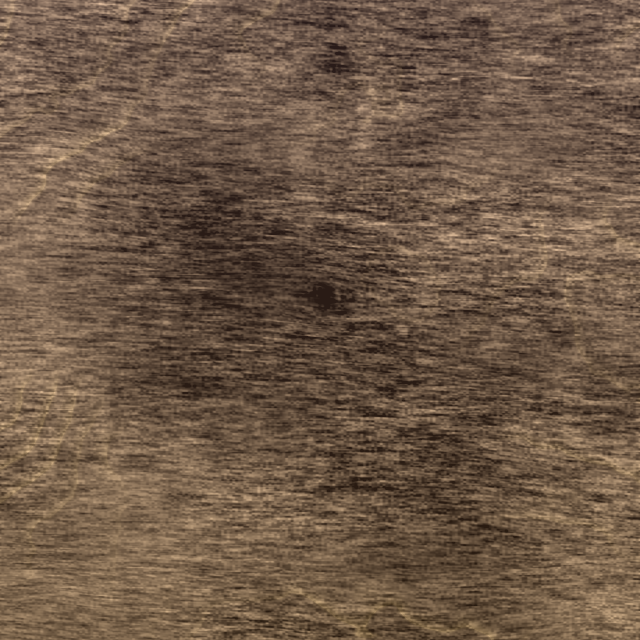
A Shadertoy shader for this texture:

```glsl
#define BASE_TONE 0.49
#define GRAIN_CONTRAST 0.22
#define FIBRE_DEPTH 0.09
#define BLOTCH_DEPTH 0.34
#define RING_COUNT 9.0
#define RING_LIGHT 0.16
#define KNOT_POS vec2(0.505, 0.535)
#define DARK_STAIN vec3(0.31, 0.24, 0.19)
#define LIGHT_WOOD vec3(0.74, 0.62, 0.50)

float hash(vec2 cell) {
    vec3 q = fract(vec3(cell.xyx) * 0.1031);
    q += dot(q, q.yzx + 33.33);
    return fract((q.x + q.y) * q.z);
}

// Value noise centred on zero
float noise(vec2 p) {
    vec2 cell = floor(p), f = fract(p);
    f = f * f * f * (f * (f * 6.0 - 15.0) + 10.0);
    float low = mix(hash(cell), hash(cell + vec2(1, 0)), f.x);
    float high = mix(hash(cell + vec2(0, 1)), hash(cell + vec2(1, 1)), f.x);
    return mix(low, high, f.y) - 0.5;
}

float fbm(vec2 p) {
    float sum = 0.0, amp = 0.5;
    for (int i = 0; i < 5; i++) {
        sum += amp * noise(p);
        p = mat2(0.8, 0.6, -0.6, 0.8) * p * 2.03 + 17.3;
        amp *= 0.5;
    }
    return sum;
}

// Soft elliptical spot
float spot(vec2 p, vec2 centre, vec2 radius) {
    vec2 d = (p - centre) / radius;
    return exp(-dot(d, d));
}

// Short horizontal streaks of several lengths, plus pore speckle
float grain(vec2 p) {
    vec2 tilted = p + vec2(0.0, 0.05 * p.x);
    float streaks = 0.8 * noise(p * vec2(30, 230))
                  + 0.9 * noise(tilted * vec2(62, 310) + 41.0)
                  + 0.45 * noise(tilted * vec2(17, 120) + 83.0);
    float speckle = noise(p * vec2(230, 330) + 7.0);
    return streaks + 0.85 * speckle;
}

// Sparse thin strands, used for dark fibres and pale scratches
float strands(vec2 p) {
    float longer = smoothstep(0.24, 0.46, noise(p * vec2(19, 250)));
    float shorter = smoothstep(0.26, 0.46, noise(p * vec2(38, 270) + 81.0));
    return max(longer, shorter);
}

// Pale growth lines: crisp on one side, fading on the other
float rings(vec2 p) {
    float turn = 0.32 + 0.55 * smoothstep(0.4, 1.0, p.y);
    float height = 0.9 * p.y - turn * p.x
                 + 0.5 * noise(p * 2.3 + 5.2) + 0.22 * noise(p * vec2(5, 6) + 31.0)
                 + 0.045 * noise(p * vec2(15, 17)) + 0.018 * noise(p * vec2(37, 41));
    float slope = length(vec2(dFdx(height), dFdy(height))) * iResolution.y;
    float phase = height * RING_COUNT;
    float d = (fract(phase) - 0.5) / (RING_COUNT * max(slope, 0.5));
    float line = d > 0.0 ? exp(-d / 0.0065) : exp(d / 0.002);
    float glow = d > 0.0 ? exp(-d / 0.025) : 0.0;
    float presence = smoothstep(-0.22, 0.12, noise(p * vec2(3.1, 3.7) + 61.0));
    presence *= 0.45 + 0.55 * hash(vec2(floor(phase), 4.0));
    return (line + 0.2 * glow * smoothstep(0.0, 0.003, d)) * presence;
}

// Broad stain: cloudy patches, a dark middle column and lighter margins
float stain(vec2 p) {
    float clouds = fbm(p * vec2(3.1, 4.6) + 23.0) + 0.5 * fbm(p * vec2(8, 17) + 71.0);
    float column = exp(-pow((p.x - 0.52 + 0.1 * noise(p * 4.0)) / 0.2, 2.0));
    float middle = spot(p, vec2(0.48, 0.55), vec2(0.42, 0.2));
    return BLOTCH_DEPTH * clouds - 0.07 * column - 0.04 * middle;
}

void mainImage(out vec4 fragColor, in vec2 fragCoord) {
    vec2 p = fragCoord / iResolution.y;

    // Fibres drift and bend around the knot
    vec2 toKnot = p - KNOT_POS;
    vec2 q = p;
    q.y += 0.02 * p.x + 0.02 * noise(p * vec2(3, 4) + 9.0) + 0.004 * noise(p * vec2(12, 14));
    q.y -= 0.3 * toKnot.y * spot(p, KNOT_POS, vec2(0.06, 0.04));

    float ringLight = rings(p);
    float fibreGrain = grain(q);
    float strength = GRAIN_CONTRAST * (1.0 + 0.6 * noise(p * vec2(5, 9) + 37.0));
    float paleArea = smoothstep(-0.15, 0.3, noise(p * vec2(4, 9) + 19.0));

    float tone = BASE_TONE + stain(p) + strength * fibreGrain;
    tone -= FIBRE_DEPTH * strands(q + 5.0);
    tone += 0.13 * paleArea * strands(q + 2.0);
    tone += RING_LIGHT * ringLight * (1.0 + 0.5 * fibreGrain);

    // Knot with a pale sliver beside it
    tone -= 0.2 * spot(p, KNOT_POS, vec2(0.015, 0.012));
    tone -= 0.06 * spot(p, KNOT_POS, vec2(0.06, 0.03));
    tone += 0.16 * spot(p, KNOT_POS + vec2(0.022, 0.004), vec2(0.005, 0.017));

    // Shallow vertical dent: shaded left, glossy right
    float upper = smoothstep(0.68, 0.95, p.y);
    tone -= 0.09 * upper * exp(-pow((p.x - 0.53) / 0.025, 2.0));
    tone += 0.05 * upper * exp(-pow((p.x - 0.58) / 0.035, 2.0));
    tone += 0.13 * spot(p, vec2(0.572, 0.79), vec2(0.014, 0.075));

    // Stain to bare wood, cooler above and warmer along the rings
    float ramp = (tone - DARK_STAIN.r) / (LIGHT_WOOD.r - DARK_STAIN.r);
    vec3 colour = mix(DARK_STAIN, LIGHT_WOOD, clamp(ramp, -0.35, 1.3));
    colour.b += 0.04 * (p.y - 0.5) - 0.03 * ringLight;
    fragColor = vec4(clamp(colour, 0.0, 1.0), 1.0);
}
```
